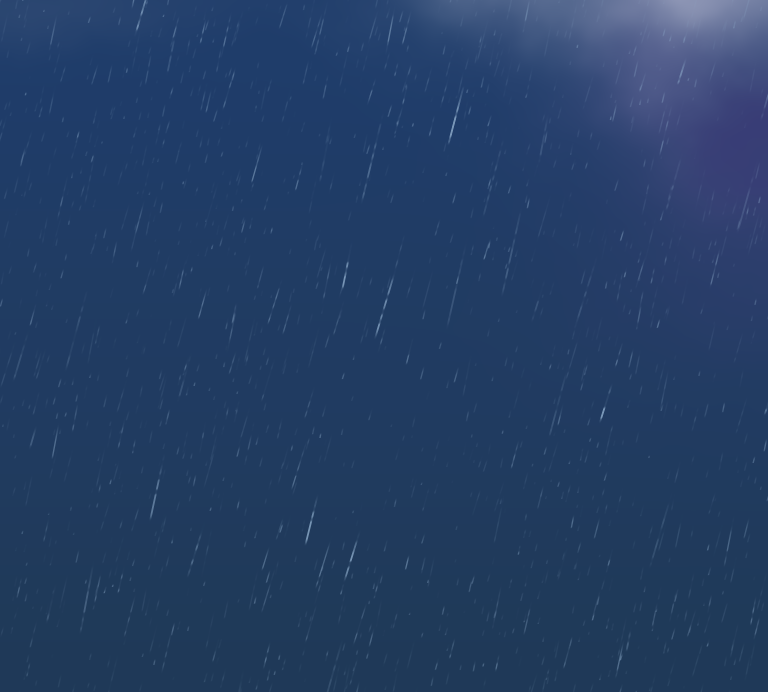
Write a Shadertoy shader that draws this texture.

```glsl
float hash(vec2 p) {
    vec3 q = fract(p.xyx * vec3(0.1031, 0.1030, 0.0973));
    q += dot(q, q.yzx + 33.33);
    return fract((q.x + q.y) * q.z);
}

float noise(vec2 p) {
    vec2 i = floor(p), f = fract(p);
    f = f * f * (3.0 - 2.0 * f);
    return mix(mix(hash(i), hash(i + vec2(1, 0)), f.x),
               mix(hash(i + vec2(0, 1)), hash(i + vec2(1, 1)), f.x), f.y);
}

float fbm(vec2 p) {
    float sum = 0.0, amp = 0.5;
    for (int i = 0; i < 4; i++) {
        sum += amp * noise(p);
        p = p * 2.03 + 17.3;
        amp *= 0.45;
    }
    return sum;
}

// Soft elliptical falloff
float glow(vec2 p, vec2 center, vec2 radius) {
    vec2 d = (p - center) / radius;
    return exp(-dot(d, d));
}

vec3 sky(vec2 p) {
    vec3 low = vec3(0.122, 0.225, 0.345), mid = vec3(0.127, 0.233, 0.382);
    vec3 high = vec3(0.120, 0.237, 0.415);
    vec3 color = mix(low, mid, smoothstep(0.0, 0.5, p.y));
    color = mix(color, high, smoothstep(0.45, 0.95, p.y));

    // Clouds in the upper corners, with a violet shade on the right
    float n = fbm(p * vec2(6.0, 8.0) + 3.0);
    vec2 w = p + 0.16 * (vec2(n, fbm(p * 7.0 + 21.0)) - 0.46);
    color = mix(color, vec3(0.21, 0.25, 0.45), 0.8 * glow(w, vec2(1.10, 0.74), vec2(0.25, 0.22)));
    color = mix(color, vec3(0.28, 0.38, 0.53), 0.7 * glow(w, vec2(0.72, 1.02), vec2(0.16, 0.10)));
    color = mix(color, vec3(0.35, 0.38, 0.57), 0.75 * glow(w, vec2(0.97, 0.91), vec2(0.17, 0.13)));
    color = mix(color, vec3(0.57, 0.60, 0.72), (0.45 + 0.8 * n) * glow(w, vec2(0.99, 1.03), vec2(0.28, 0.09)));
    color = mix(color, vec3(0.22, 0.23, 0.46), 0.85 * glow(w, vec2(1.10, 0.80), vec2(0.10, 0.06)));
    color = mix(color, vec3(0.20, 0.30, 0.46), 0.6 * glow(w, vec2(0.08, 1.02), vec2(0.24, 0.06)));
    return color;
}

// One slanted streak per occupied cell
float rainLayer(vec2 p, vec2 cell, float density, float width, float seed) {
    p.x -= 0.25 * p.y;
    float column = floor(p.x / cell.x);
    p.y += cell.y * hash(vec2(column + 90.0, seed));
    vec2 id = vec2(column, floor(p.y / cell.y));
    vec2 local = p - (id + 0.5) * cell;
    vec2 key = id + vec2(100.0 + seed * 37.0, 50.0 + seed * 11.0);

    float present = step(hash(key), density * (0.3 + 1.4 * noise(id * cell * 9.0 + seed)));
    float halfLength = cell.y * mix(0.10, 0.46, hash(key + 7.1));
    float tilt = 0.13 * (hash(key + 3.7) - 0.5);
    float shift = 0.5 * cell.x * (hash(key + 5.3) - 0.5);
    float along = local.y / halfLength;
    float pixel = 1.0 / iResolution.y;
    float across = abs(local.x - shift - tilt * local.y);
    float line = clamp((width - across) / pixel + 0.5, 0.0, 1.0);
    float ends = smoothstep(1.0, -0.1, along) * smoothstep(-1.0, -0.7, along);
    float broken = 0.15 + 1.1 * smoothstep(0.1, 0.8, noise(vec2(p.y * 140.0, key.x + key.y * 3.0)));
    float strength = hash(key + 9.4);
    return present * line * ends * broken * mix(0.22, 1.0, strength * strength * strength);
}

void mainImage(out vec4 fragColor, in vec2 fragCoord) {
    vec2 p = fragCoord / iResolution.y;
    vec3 color = sky(p);

    // Near, middle and far rain
    float rain = 0.75 * rainLayer(p, vec2(0.062, 0.16), 0.30, 0.0013, 1.0);
    rain += 0.42 * rainLayer(p, vec2(0.024, 0.090), 0.30, 0.0010, 2.0);
    rain += 0.36 * rainLayer(p, vec2(0.019, 0.060), 0.28, 0.0010, 3.0);
    rain += 0.36 * rainLayer(p, vec2(0.011, 0.024), 0.24, 0.0010, 4.0);
    color = mix(color, vec3(0.56, 0.68, 0.80), clamp(rain, 0.0, 0.8));

    fragColor = vec4(color, 1.0);
}
```
